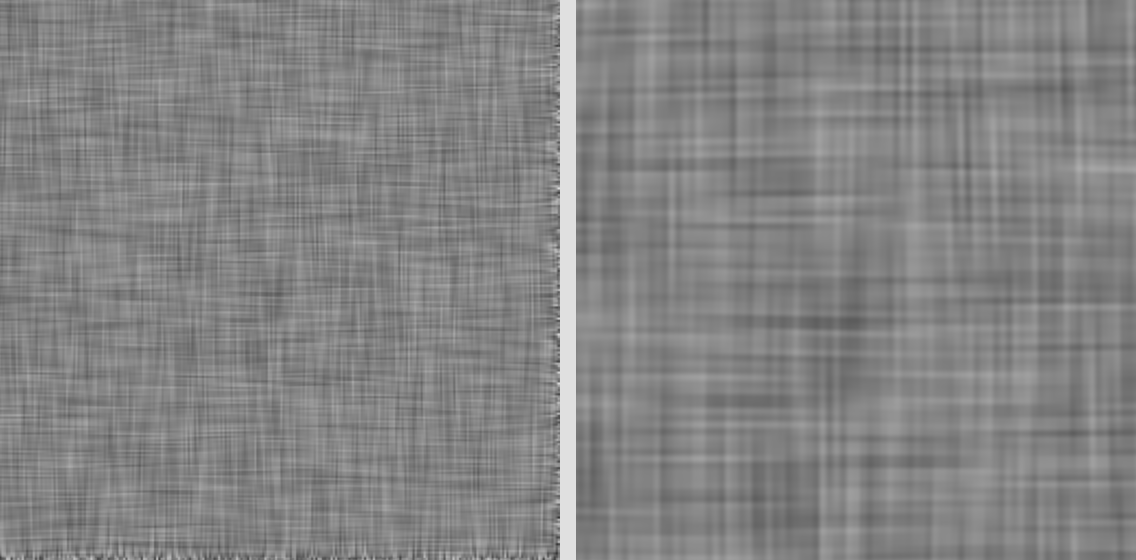
Left: the whole. Right: its middle third, enlarged.
Reproduce this texture procedurally as a Shadertoy shader.

```glsl
const float MEAN_GREY = 0.513;
const float FINE_THREADS = 256.0;    // threads across the canvas
const float COARSE_THREADS = 62.0;   // broad, faint bands
const float FINE_CONTRAST = 0.028;
const float COARSE_CONTRAST = 0.012;
const float MAX_CYCLES = 6.5;        // fastest tone change along a thread
const int WAVES = 5;                 // sines layered per thread
const float FRAY_REACH = 0.055;      // depth of the frayed borders
const float FRAY_LIMIT = 0.003;
const float WOBBLE = 0.0012;
const float TAU = 6.2831853;

vec2 hash2(vec2 p) {
    vec3 q = fract(vec3(p.xyx) * vec3(0.1031, 0.1030, 0.0973));
    q += dot(q, q.yzx + 33.33);
    return fract((q.xx + q.yz) * q.zy);
}

// Tone along one thread: layered sines with unit variance
float threadTone(float along, float id, float seed) {
    float sum = 0.0;
    for (int i = 0; i < WAVES; i++) {
        vec2 rnd = hash2(vec2(id + 7.0, seed + float(i) * 13.7));
        float cycles = mix(0.2, MAX_CYCLES, rnd.x);
        sum += sin(TAU * (along * cycles + rnd.y));
    }
    return sum * sqrt(2.0 / float(WAVES));
}

// Parallel threads, blended softly into their neighbours
float threads(float along, float across, float count, float seed) {
    float position = across * count;
    float id = floor(position);
    float blend = smoothstep(0.0, 1.0, position - id);
    return mix(threadTone(along, id, seed), threadTone(along, id + 1.0, seed), blend);
}

// One weave direction; depth is the distance from its frayed border
float weave(float depth, float across, float seed) {
    float d = max(depth, FRAY_LIMIT);
    float inside = min(d / FRAY_REACH, 1.0);
    float along = d + FRAY_REACH * (log(inside) + 1.0 - inside);
    float gain = inversesqrt(inside);
    across += WOBBLE * (sin(depth * 9.0 + across * 17.0 + seed)
                      + 0.5 * sin(depth * 21.0 - across * 31.0));
    float fine = threads(along, across, FINE_THREADS, seed);
    float coarse = threads(along, across, COARSE_THREADS, seed + 101.0);
    return gain * FINE_CONTRAST * fine + COARSE_CONTRAST * coarse;
}

void mainImage(out vec4 fragColor, in vec2 fragCoord) {
    vec2 uv = fragCoord / iResolution.xy;
    float horizontal = weave(1.0 - uv.x, uv.y, 3.0);
    float vertical = weave(uv.y, uv.x, 211.0);
    float grey = clamp(MEAN_GREY + horizontal + vertical, 0.0, 1.0);
    fragColor = vec4(vec3(grey), 1.0);
}
```
